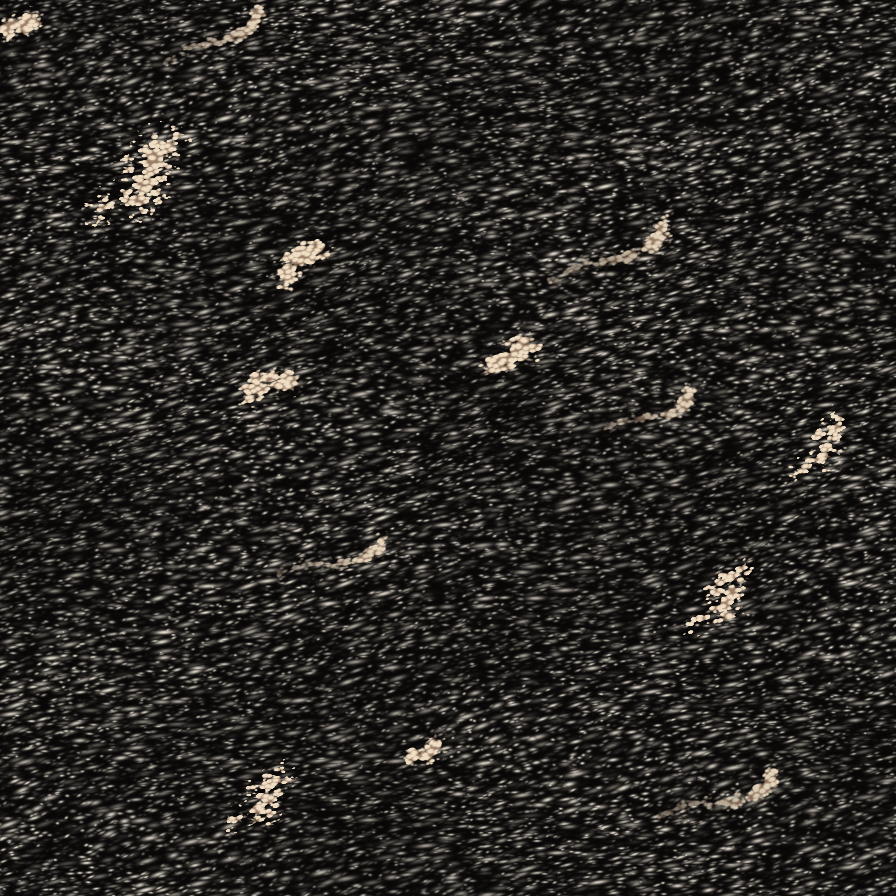
Reproduce this texture procedurally as a Shadertoy shader.

```glsl
// Dark brushed grain of short slanted dashes, scattered with ragged cream flakes and wisps.
#define GRAIN_ANGLE 0.19
#define GRAIN_GAIN 0.78
#define DASH_FALLOFF 15.0
#define FLAKE_GRID 4.7
#define FLAKE_FILL 0.80
#define FLAKE_SOFT 0.012
#define BLACK vec3(0.032, 0.027, 0.025)
#define DASH_TINT vec3(1.0, 0.97, 0.91)
#define TAN vec3(0.60, 0.49, 0.40)
#define CREAM vec3(0.94, 0.87, 0.77)

float hash(vec2 p) {
    vec3 q = fract(p.xyx * 0.1031);
    q += dot(q, q.yzx + 33.33);
    return fract((q.x + q.y) * q.z);
}

vec2 hash2(vec2 p) {
    return vec2(hash(p + 17.3), hash(p + 61.7));
}

vec2 rotate(vec2 p, float angle) {
    float c = cos(angle), s = sin(angle);
    return vec2(c * p.x + s * p.y, c * p.y - s * p.x);
}

// Cellular noise: distance to the nearest scattered point.
float cellular(vec2 p) {
    vec2 cell = floor(p);
    float nearest = 2.0;
    for (int j = -1; j <= 1; j++)
    for (int i = -1; i <= 1; i++) {
        vec2 id = cell + vec2(i, j);
        nearest = min(nearest, length(id + hash2(id) - p));
    }
    return nearest;
}

// One layer of soft dashes with random length, tilt and brightness.
float dashes(vec2 p) {
    vec2 cell = floor(p);
    float light = 0.0;
    for (int j = -1; j <= 1; j++)
    for (int i = -1; i <= 1; i++) {
        vec2 id = cell + vec2(i, j);
        vec2 d = p - id - hash2(id);
        float strength = hash(id + 5.1);
        d.y += d.x * (hash(id + 9.4) - 0.5) * 0.9;
        d.x /= mix(0.65, 1.45, hash(id + 31.9));
        light = max(light, strength * strength * exp(-DASH_FALLOFF * dot(d, d)));
    }
    return light;
}

float capsule(vec2 p, float halfLength, float radius) {
    return length(vec2(max(abs(p.x) - halfLength, 0.0), p.y)) - radius;
}

// Coverage of solid flakes, thin bent wisps and branching tatters.
float flakes(vec2 p, float rough) {
    vec2 cell = floor(p);
    float cover = 0.0;
    for (int j = -1; j <= 1; j++)
    for (int i = -1; i <= 1; i++) {
        vec2 id = cell + vec2(i, j);
        if (hash(id + 3.7) > FLAKE_FILL) continue;
        float kind = hash(id + 12.9);
        float size = mix(0.7, 1.2, hash(id + 44.2));
        vec2 q = p - id - mix(vec2(0.1), vec2(0.9), hash2(id));
        q = rotate(q, mix(0.28, 0.65, hash(id + 23.6))) / size;
        float d, opacity = 1.0;
        if (kind < 0.36) {
            // Wisp: thin tail that thickens toward its upper end.
            q.y += 0.05 * sin(q.x * 9.0) - 0.35 * q.x * q.x;
            float taper = smoothstep(-0.3, 0.3, q.x);
            d = capsule(q, 0.27, mix(0.008, 0.036, taper * taper)) + rough * 0.05;
            opacity = mix(0.45, 0.95, taper);
        } else if (kind < 0.82) {
            // Flake: short, blunt and slightly waisted.
            q.y += 0.018 * sin(q.x * 23.0 + kind * 40.0);
            d = capsule(q, 0.09, 0.05) + rough * 0.075;
        } else {
            // Tatter: a loose body with two thin arms.
            vec2 arm = rotate(q - vec2(0.04, 0.0), 0.75);
            d = capsule(arm, 0.11, 0.055);
            d = min(d, capsule(q + vec2(0.14, 0.03), 0.12, 0.012));
            d = min(d, capsule(q - vec2(0.10, 0.08), 0.10, 0.028));
            d += rough * 0.15;
        }
        cover = max(cover, opacity * smoothstep(FLAKE_SOFT, -FLAKE_SOFT, d));
    }
    return cover;
}

void mainImage(out vec4 fragColor, in vec2 fragCoord) {
    vec2 uv = fragCoord / min(iResolution.x, iResolution.y);

    // Grain: three dash sizes along a gently wavering direction.
    vec2 p = rotate(uv, GRAIN_ANGLE);
    p.y += 0.004 * sin(p.x * 13.0 + 4.0 * sin(p.y * 7.0));
    float light = dashes(p * vec2(34.0, 115.0));
    light = max(light, dashes(p * vec2(55.0, 160.0) + 37.0));
    light = max(light, dashes(p * vec2(92.0, 195.0) + 83.0));
    float patches = 1.0 + 0.12 * sin(uv.x * 9.0 + 2.0 * sin(uv.y * 11.0));
    vec3 color = BLACK + DASH_TINT * light * GRAIN_GAIN * patches;

    // Flakes: ragged edges, mottled tan and cream, with dark pits.
    float coarse = cellular(p * vec2(62.0, 105.0));
    float fine = cellular(p * vec2(135.0, 205.0) + 11.0);
    float rough = coarse - 0.42 + 0.6 * (fine - 0.42);
    float cover = flakes(uv * FLAKE_GRID, rough);
    vec3 flakeColor = mix(CREAM, TAN, smoothstep(0.25, 0.8, fine));
    flakeColor *= 1.0 - 0.75 * smoothstep(0.68, 0.9, coarse);
    color = mix(color, flakeColor, cover);

    fragColor = vec4(clamp(color, 0.0, 1.0), 1.0);
}
```
